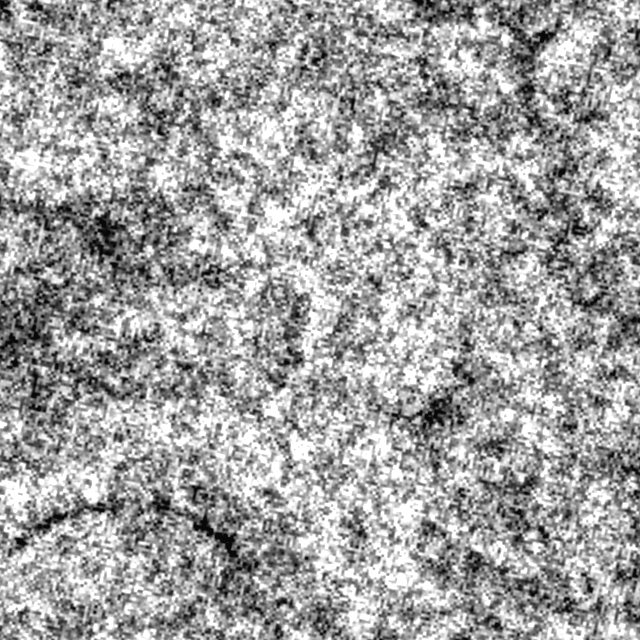
Give the GLSL for this texture, as a Shadertoy shader.

```glsl
float hash(vec2 cell) {
    vec3 h = fract(vec3(cell.xyx) * 0.1031);
    h += dot(h, h.yzx + 33.33);
    return fract((h.x + h.y) * h.z);
}

// Smooth value noise in -1..1
float noise(vec2 p) {
    vec2 cell = floor(p), f = fract(p);
    f = f * f * (3.0 - 2.0 * f);
    float low = mix(hash(cell), hash(cell + vec2(1, 0)), f.x);
    float high = mix(hash(cell + vec2(0, 1)), hash(cell + vec2(1, 1)), f.x);
    return 2.0 * mix(low, high, f.y) - 1.0;
}

// Noise on a turned lattice, so that layers do not line up
float layer(vec2 p, float frequency, float angle) {
    float c = cos(angle), s = sin(angle);
    return noise(mat2(c, s, -s, c) * p * frequency + 71.0 + 13.0 * angle);
}

float blob(vec2 p, vec2 center, vec2 size) {
    vec2 d = (p - center) / size;
    return exp(-dot(d, d));
}

// Soft arc around a direction; minCos sets where its ends fade
float arc(vec2 d, float radius, float width, vec2 direction, float minCos) {
    float r = length(d);
    float offset = (r - radius) / width;
    float along = dot(d, normalize(direction)) / max(r, 1e-4);
    return exp(-offset * offset) * smoothstep(minCos - 0.12, minCos + 0.12, along);
}

// Dark membranes
float membranes(vec2 p) {
    float nucleus = arc(p - vec2(0.195, -0.029), 0.241, 0.011, vec2(0.0, 1.0), 0.6);
    float outer = arc(p - vec2(1.0, 0.857), 0.174, 0.011, vec2(-1.0, 0.1), 0.65);
    float inner = arc(p - vec2(1.016, 0.844), 0.105, 0.009, vec2(-0.6, 0.8), 0.6);
    float pocket = arc(p - vec2(0.013, 0.596), 0.085, 0.010, vec2(0.5, 0.8), 0.3);
    vec2 d = p - vec2(0.262, 0.4);
    vec2 tilted = vec2(0.94 * d.x - 0.34 * d.y, 0.34 * d.x + 0.94 * d.y);
    float vesicle = arc(tilted * vec2(1.5, 1.0), 0.052, 0.009, vec2(0.2, 1.0), -0.8);
    return nucleus + outer + 0.8 * inner + 0.6 * pocket + 0.8 * vesicle;
}

// Dense, stained regions
float stains(vec2 p) {
    float sum = 0.7 * blob(p, vec2(0.52, 0.96), vec2(0.22, 0.06));
    sum += blob(p, vec2(0.22, 0.876), vec2(0.055, 0.028));
    sum += 1.2 * blob(p, vec2(0.705, 0.375), vec2(0.06, 0.055));
    sum += blob(p, vec2(0.345, 0.53), vec2(0.05, 0.05));
    sum += blob(p, vec2(0.155, 0.63), vec2(0.035, 0.035));
    sum += blob(p, vec2(0.36, 0.165), vec2(0.06, 0.035));
    sum += blob(p, vec2(0.49, 0.26), vec2(0.035, 0.05));
    sum += blob(p, vec2(0.855, 0.70), vec2(0.022, 0.05));
    return sum;
}

// Pale, empty regions
float clearings(vec2 p) {
    float band = arc(p - vec2(0.195, -0.029), 0.306, 0.03, vec2(-0.4, 0.92), 0.84);
    float gap = arc(p - vec2(1.0, 0.857), 0.138, 0.022, vec2(-0.5, 0.87), 0.55);
    float lumen = blob(p, vec2(0.015, 0.585), vec2(0.04, 0.06));
    float corner = blob(p, vec2(0.025, 0.94), vec2(0.045, 0.035));
    float pool = blob(p, vec2(0.79, 0.33), vec2(0.06, 0.04));
    return band + gap + lumen + 0.8 * corner + 0.8 * pool;
}

void mainImage(out vec4 fragColor, in vec2 fragCoord) {
    vec2 p = fragCoord / iResolution.xy;
    vec2 warp = vec2(layer(p, 17.0, 0.4), layer(p, 17.0, 1.9));
    vec2 bent = p + 0.009 * warp;

    // Cloudy tissue and clumped granules
    float tone = 0.64;
    tone += 0.13 * layer(p, 7.0, 0.9);
    tone += 0.13 * layer(p, 19.0, 0.3);
    tone += 0.27 * layer(bent, 43.0, 1.2);

    // Cell structures
    float patchy = 0.8 + 0.4 * layer(p, 30.0, 2.3);
    tone -= 0.42 * patchy * membranes(bent);
    tone -= 0.21 * patchy * stains(bent);
    tone += 0.20 * clearings(bent);

    // Fine film grain
    tone += 0.24 * layer(p, 108.0, 0.7);
    tone += 0.38 * layer(p, 215.0, 0.2);

    fragColor = vec4(vec3(clamp(tone, 0.03, 1.0)), 1.0);
}
```
